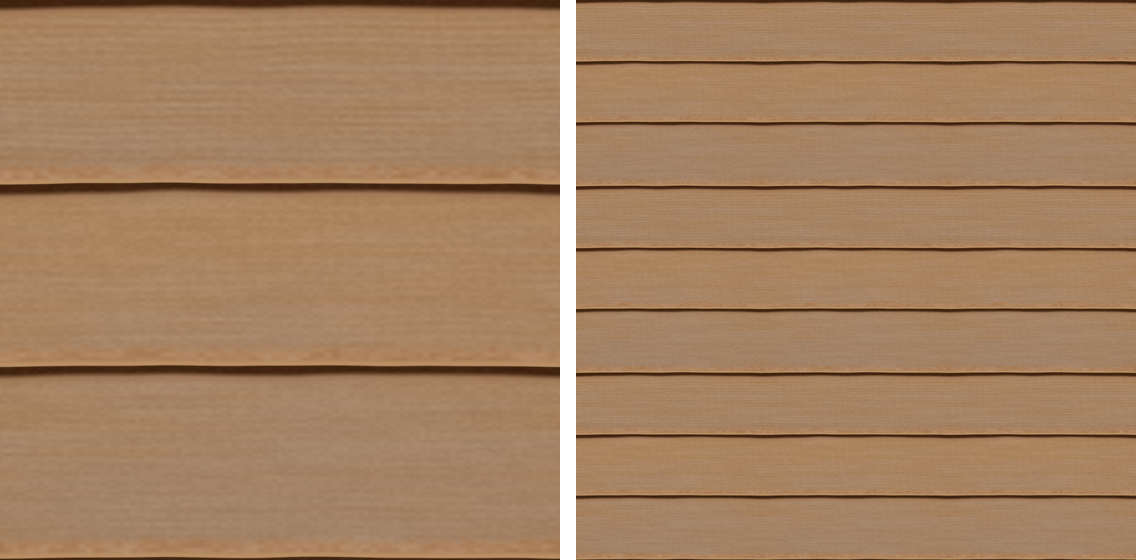
Left: one tile. Right: repeated 3 by 3.
A three.js fragment shader for this texture:

```glsl
// Three overlapping horizontal wooden siding boards with dark shadow gaps and fine grain.
varying vec2 vUv;

// Layout, in canvas units measured downward
const float FIRST_LIP = 0.004;      // first gap starts this far above the top edge
const float SECOND_TOP = 0.332;     // top of the second board, from the first gap
const float THIRD_TOP = 0.658;
const float LIP_WAVE = 0.0055;      // waviness of the lower board edges
const float EDGE_SOFT = 0.0035;
const float GAP_CORE = 0.0075;      // solid part of the shadow
const float GAP_FADE = 0.0130;
const float PENUMBRA_END = 0.036;
const float BEVEL_HEIGHT = 0.042;   // warm rough strip along the lower edge
const float HIGHLIGHT_HEIGHT = 0.013;

// Per board, from top to bottom
const vec3 BOARD_GREY = vec3(0.52, 0.22, 0.82);
const vec3 BOARD_RIPPLE = vec3(1.0, 0.45, 0.40);

// Strengths
const float GRAIN = 0.040;
const float RIPPLE = 0.028;
const float SPECKLE = 0.030;
const float BEVEL_SPECKLE = 0.085;

const vec3 WARM_WOOD = vec3(0.675, 0.520, 0.370);
const vec3 GREY_WOOD = vec3(0.635, 0.510, 0.405);
const vec3 BEVEL_WOOD = vec3(0.685, 0.515, 0.365);
const vec3 HIGHLIGHT = vec3(0.745, 0.580, 0.400);
const vec3 PENUMBRA = vec3(0.580, 0.420, 0.300);
const vec3 SHADOW = vec3(0.255, 0.140, 0.060);

float hash(vec2 p) {
  return fract(sin(dot(p, vec2(127.1, 311.7))) * 43758.5453);
}

// Value noise from 0 to 1 that wraps after a whole number of cells
float noise(vec2 uv, vec2 cells) {
  vec2 p = uv * cells;
  vec2 i = floor(p);
  vec2 f = fract(p);
  f = f * f * (3.0 - 2.0 * f);
  vec2 a = mod(i, cells);
  vec2 b = mod(i + 1.0, cells);
  return mix(mix(hash(a), hash(vec2(b.x, a.y)), f.x),
             mix(hash(vec2(a.x, b.y)), hash(b), f.x), f.y);
}

float centered(vec2 uv, vec2 cells) {
  return noise(uv, cells) - 0.5;
}

void main() {
  vec2 uv = vUv;

  // Wavy board edges, nearly the same on each board
  float wave = centered(vec2(uv.x, 0.0), vec2(7.0, 5.0))
             + 0.3 * centered(uv, vec2(13.0, 3.0));
  float down = mod(1.0 - uv.y + FIRST_LIP + wave * LIP_WAVE, 1.0);

  // Board selection and distances to its upper and lower edges
  float second = step(SECOND_TOP, down);
  float third = step(THIRD_TOP, down);
  vec3 board = vec3(1.0 - second, second - third, third);
  float top = dot(board, vec3(0.0, SECOND_TOP, THIRD_TOP));
  float bottom = dot(board, vec3(SECOND_TOP, THIRD_TOP, 1.0));
  float below = down - top;
  float above = bottom - down;
  float along = below / (bottom - top);

  // Wood tone: weathered grey patches, greyer toward the lower edge
  float patches = centered(uv, vec2(4.0, 9.0)) + 0.6 * centered(uv, vec2(9.0, 26.0));
  float streaks = centered(uv, vec2(3.0, 58.0));
  float greyness = dot(board, BOARD_GREY) + 0.7 * (along - 0.5)
                 + 0.5 * patches + 0.5 * streaks;
  vec3 color = mix(WARM_WOOD, GREY_WOOD, clamp(greyness, 0.0, 1.0));

  // Long grain, regular saw ripple and fine speckle
  float grain = 0.6 * streaks + 0.5 * centered(uv, vec2(8.0, 128.0))
              + 0.3 * patches;
  float ripple = sin(6.28318 * (64.0 * uv.y + 0.7 * centered(uv, vec2(5.0, 12.0))));
  ripple *= noise(uv, vec2(6.0, 24.0)) * 0.6 * dot(board, BOARD_RIPPLE);
  float speckle = centered(uv, vec2(110.0, 170.0));
  color += GRAIN * grain + RIPPLE * ripple + SPECKLE * speckle;

  // Rough warm bevel with a pale lower edge
  float rough = centered(uv, vec2(75.0, 120.0)) + 0.5 * centered(uv, vec2(26.0, 90.0));
  float bevel = 1.0 - smoothstep(0.55, 1.0, above / BEVEL_HEIGHT + 0.25 * rough);
  vec3 bevelColor = BEVEL_WOOD + BEVEL_SPECKLE * rough * vec3(0.8, 1.0, 1.0);
  color = mix(color, bevelColor, 0.85 * bevel);
  float highlight = 1.0 - smoothstep(0.35, 1.0, above / HIGHLIGHT_HEIGHT + 0.3 * rough);
  color = mix(color, HIGHLIGHT, 0.75 * highlight);

  // Soft shadow cast on the board below, then the dark gap
  float depth = below + 0.006 * centered(uv, vec2(6.0, 3.0));
  float penumbra = 1.0 - smoothstep(GAP_CORE, PENUMBRA_END, depth);
  color = mix(color, PENUMBRA, 0.8 * penumbra);
  float gap = 1.0 - smoothstep(GAP_CORE, GAP_CORE + GAP_FADE, depth);
  float lip = 1.0 - smoothstep(0.0, EDGE_SOFT, above);
  color = mix(color, SHADOW + 0.03 * speckle, max(gap, lip));

  gl_FragColor = vec4(color, 1.0);
}
```
